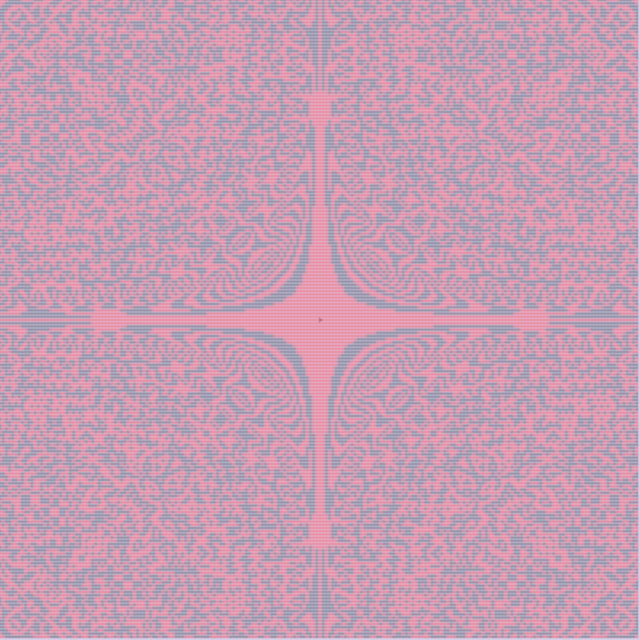
Reproduce this pattern procedurally as a WebGL 2 fragment shader.

```glsl
#version 300 es
precision highp float;

uniform vec2 u_resolution;
out vec4 outColor;

const float CELLS = 200.0;             // dots across the canvas
const float WAVE_RATE = 0.0000502;     // wave cycles per unit of (x*y)^2
const float PINK_LEVEL = -0.05;        // wave height above which a dot is pink
const float DOT_SHARPNESS = 3.0;       // falloff of each dot into its neighbours
const float COVER_MEAN = 0.74;         // average ink over the paper
const float ROW_RIPPLE = 0.20;         // ink swing from row core to row gap
const float COLUMN_RIPPLE = 0.05;      // ink swing along a row
const vec3 PAPER = vec3(0.84, 0.81, 0.91);
const vec3 PINK = vec3(0.93, 0.54, 0.62);
const vec3 SLATE = vec3(0.56, 0.56, 0.64);
const vec3 MARKER = vec3(0.75, 0.46, 0.54);
const float TAU = 6.2831853;

// Sampling this wave only on whole numbers folds its fine rings into moire.
vec3 dotColor(vec2 id) {
    float product = id.x * id.y;
    float wave = cos(TAU * fract(product * product * WAVE_RATE));
    return wave > PINK_LEVEL ? PINK : SLATE;
}

// Weighted mean of the nearest dots, so that they melt into each other.
vec3 softDots(vec2 p) {
    vec2 nearest = floor(p + 0.5);
    vec3 sum = vec3(0.0);
    float total = 0.0;
    for (int j = -1; j <= 1; j++) {
        for (int i = -1; i <= 1; i++) {
            vec2 id = nearest + vec2(i, j);
            vec2 offset = p - id;
            float weight = exp(-DOT_SHARPNESS * dot(offset, offset));
            sum += weight * dotColor(id);
            total += weight;
        }
    }
    return sum / total;
}

// Arrowhead pointing right, tip on the positive x axis.
float arrowDistance(vec2 p) {
    float slant = dot(vec2(p.x - 1.0, abs(p.y)), normalize(vec2(0.6, 1.0)));
    return max(slant, -p.x - 0.4);
}

float coverage(float dist, float pixel) {
    return smoothstep(0.5 * pixel, -0.5 * pixel, dist);
}

void main() {
    float side = min(u_resolution.x, u_resolution.y);
    float pixel = CELLS / side;
    vec2 p = (gl_FragCoord.xy - 0.5 * u_resolution) * pixel;

    // Ink is dense in the row cores and thin in the gaps
    vec2 ripple = cos(TAU * p);
    float ink = COVER_MEAN + ROW_RIPPLE * ripple.y + COLUMN_RIPPLE * ripple.x;

    // Bare strip at the right and bottom borders
    float lastDot = 0.5 * CELLS - 0.5;
    ink *= coverage(max(p.x, -p.y) - lastDot, pixel);
    vec3 color = mix(PAPER, softDots(p), ink);

    // Centre marker
    color = mix(color, MARKER, coverage(arrowDistance(p), pixel));

    outColor = vec4(color, 1.0);
}
```
